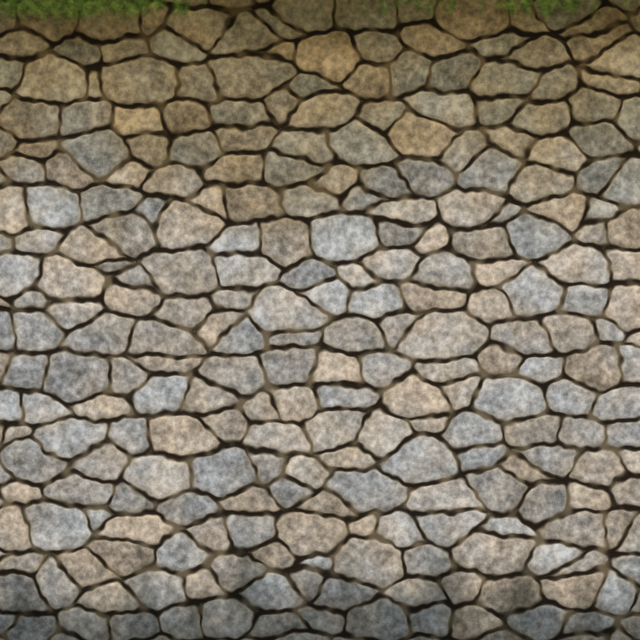
Give the GLSL for this texture, as a Shadertoy shader.

```glsl
const vec2 GRID = vec2(12.5, 20.0);     // stones across and up the wall
const float JITTER = 0.78;              // scatter of the stone centres
const float SIZE_SPREAD = 0.46;         // difference between big and small stones
const float CORNER_SHARPNESS = 380.0;   // higher gives harder stone corners
const float JOINT_WIDTH = 0.0022;
const float JOINT_SOFTNESS = 0.0032;

const vec3 STONE_DARK = vec3(0.42, 0.41, 0.39);
const vec3 STONE_LIGHT = vec3(0.78, 0.765, 0.735);
const vec3 WARM_TINT = vec3(1.06, 0.99, 0.91);
const vec3 COOL_TINT = vec3(0.96, 0.99, 1.03);
const vec3 RIM_TAN = vec3(0.64, 0.57, 0.46);
const vec3 JOINT_SHADOW = vec3(0.10, 0.08, 0.055);
const vec3 JOINT_MORTAR = vec3(0.40, 0.35, 0.27);
const vec3 EARTH_TINT = vec3(0.80, 0.74, 0.59);
const vec3 SOIL_TINT = vec3(0.64, 0.62, 0.52);
const vec3 DAMP_TINT = vec3(0.60, 0.62, 0.62);
const vec3 GRASS = vec3(0.26, 0.33, 0.12);

vec3 hash3(vec2 p) {
    vec3 q = fract(p.xyx * vec3(0.1031, 0.1030, 0.0973));
    q += dot(q, q.yxz + 33.33);
    return fract((q.xxy + q.yzz) * q.zyx);
}

vec2 gradientAt(vec2 cell) {
    float angle = 6.2832 * hash3(cell + 57.0).x;
    return vec2(cos(angle), sin(angle));
}

float gradientNoise(vec2 p) {
    vec2 i = floor(p), f = p - i;
    vec2 u = f * f * f * (f * (f * 6.0 - 15.0) + 10.0);
    vec2 e = vec2(1.0, 0.0);
    float low = mix(dot(gradientAt(i), f), dot(gradientAt(i + e), f - e), u.x);
    float high = mix(dot(gradientAt(i + e.yx), f - e.yx), dot(gradientAt(i + 1.0), f - 1.0), u.x);
    return mix(low, high, u.y);
}

float fbm(vec2 p) {
    float sum = 0.0, amplitude = 0.6;
    for (int i = 0; i < 3; i++) {
        sum += amplitude * gradientNoise(p);
        p = mat2(1.6, 1.2, -1.2, 1.6) * p + 7.3;
        amplitude *= 0.55;
    }
    return sum;
}

// Stone centre in grid units (xy) and its size weight (z)
vec3 stoneSite(vec2 cell) {
    vec3 h = hash3(cell + 11.0);
    float stagger = 0.5 * mod(cell.y, 2.0);
    return vec3(cell + 0.5 + vec2(stagger, 0.0) + JITTER * (h.xy - 0.5), SIZE_SPREAD * h.z * h.z);
}

float power(vec2 p, vec3 site) {
    vec2 d = p - site.xy;
    return dot(d, d) - site.z;
}

// Weighted Voronoi: joint distance (x), facing of the nearest joint (yz)
vec3 stoneField(vec2 p, out vec2 stone) {
    vec2 base = floor(p);
    vec3 own = vec3(0.0);
    float best = 1e3;
    for (int k = 0; k < 25; k++) {
        vec2 cell = base + vec2(k % 5 - 2, k / 5 - 2);
        vec3 site = stoneSite(cell);
        float w = power(p, site);
        if (w < best) { best = w; own = site; stone = cell; }
    }
    float total = 1e-12;
    vec2 facing = vec2(0.0);
    for (int k = 0; k < 25; k++) {
        vec2 cell = base + vec2(k % 5 - 2, k / 5 - 2);
        if (cell == stone) continue;
        vec3 site = stoneSite(cell);
        vec2 slope = (site.xy - own.xy) * GRID;
        float d = (power(p, site) - best) / (2.0 * length(slope));
        float weight = exp(-CORNER_SHARPNESS * d);
        total += weight;
        facing += weight * normalize(slope / (GRID * GRID));
    }
    return vec3(-log(total) / CORNER_SHARPNESS, facing / total);
}

void mainImage(out vec4 fragColor, in vec2 fragCoord) {
    vec2 uv = fragCoord / iResolution.xy;

    // Uneven outlines
    vec2 warp = 0.009 * vec2(gradientNoise(uv * 21.0), gradientNoise(uv * 21.0 + 40.0));
    warp += 0.004 * vec2(gradientNoise(uv * 64.0 + 9.0), gradientNoise(uv * 64.0 + 80.0));
    vec2 stone;
    vec3 field = stoneField((uv + warp) * GRID, stone);
    float d = field.x;
    vec3 h = hash3(stone + 200.0);

    // Stone faces: own tone, blotches and grain
    float blotch = fbm(uv * 26.0 + h.xy * 30.0);
    float grain = fbm(uv * 85.0);
    float tone = 0.60 + 0.42 * (h.x - 0.5) + 0.65 * blotch + 0.95 * grain;
    vec3 color = mix(STONE_DARK, STONE_LIGHT, clamp(tone, -0.15, 1.15));
    color *= mix(COOL_TINT, WARM_TINT, clamp(h.y + 0.9 * fbm(uv * 14.0 + 5.0), 0.0, 1.0));

    // Worn rims, lit from above
    float rim = 1.0 - smoothstep(0.002, 0.011, d);
    color = mix(color, RIM_TAN, 0.32 * rim);
    color *= 1.0 + 0.17 * field.z * rim;

    // Joints: deep shadow in places, pale mortar in others
    float opening = gradientNoise(uv * 30.0 + 17.0);
    float width = JOINT_WIDTH * (0.75 + 0.5 * abs(field.z) + 0.9 * opening);
    float joint = 1.0 - smoothstep(width - 0.5 * JOINT_SOFTNESS, width + JOINT_SOFTNESS, d);
    float mortar = smoothstep(-0.1, 0.5, gradientNoise(uv * 42.0 + 3.0) + 0.25 - 0.3 * abs(field.z));
    color = mix(color, mix(JOINT_SHADOW, JOINT_MORTAR, mortar), 0.92 * joint);

    // Earth stains toward the top, damp streaks toward the foot
    float drift = 0.16 * fbm(uv * 5.0 + 2.0);
    color *= mix(vec3(1.0), EARTH_TINT, smoothstep(0.56, 0.90, uv.y + drift));
    color *= mix(vec3(1.0), SOIL_TINT, smoothstep(0.89, 1.0, uv.y + 0.5 * drift));
    float streak = fbm(vec2(uv.x * 14.0, uv.y * 2.0));
    float damp = smoothstep(0.13, 0.01, uv.y - 0.12 * streak);
    damp += 0.9 * max(streak, 0.0) * smoothstep(0.32, 0.12, uv.y);
    color *= mix(vec3(1.0), DAMP_TINT, min(damp, 1.0));

    // Grass along the upper edge
    float tufts = gradientNoise(vec2(uv.x * 5.0, 4.3)) + 0.5 * gradientNoise(uv * vec2(70.0, 25.0));
    float grass = smoothstep(0.972, 0.998, uv.y + 0.03 * tufts);
    color = mix(color, GRASS * (1.0 + 0.8 * grain), 0.8 * grass * smoothstep(-0.15, 0.2, tufts));

    fragColor = vec4(clamp(color, 0.0, 1.0), 1.0);
}
```
